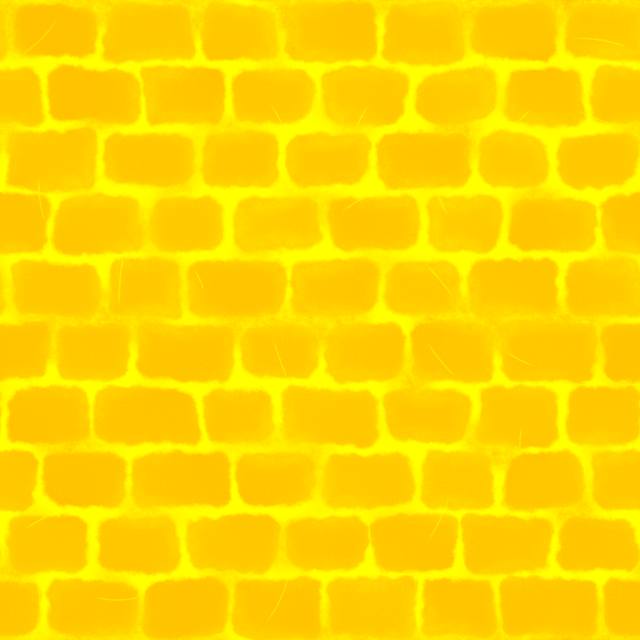
A Shadertoy shader for this texture:

```glsl
#define GRID vec2(7.0, 10.0)
#define HALF_GAP 0.0085
#define JOINT_JITTER 0.09
#define WARP 0.0028
#define RAGGED 0.014
#define SCRATCH_GRID 8.0
#define SCRATCH_SHARE 0.4
#define STONE_GREEN 0.772
#define MORTAR_GREEN 0.875
#define GLOW_GREEN 1.0

const float TAU = 6.28318;

vec2 hash2(vec2 p) {
    vec3 q = fract(p.xyx * vec3(0.1031, 0.1030, 0.0973));
    q += dot(q, q.yzx + 33.33);
    return fract((q.xx + q.yz) * q.zy);
}

// Layered sines with whole-number wave vectors, so the field wraps
float sineField(vec2 uv, float freq, float seed) {
    float sum = 0.0;
    for (int i = 0; i < 10; i++) {
        vec2 id = vec2(float(i) + 3.0, seed * 17.0);
        vec2 wave = floor((hash2(id) * 2.0 - 1.0) * freq + 0.5);
        sum += sin(TAU * (dot(wave, uv) + hash2(id + 51.0).x));
    }
    return sum / sqrt(10.0);
}

// Wrapping cellular noise: distance to the nearest point
float cellular(vec2 uv, float period) {
    vec2 p = uv * period, cell = floor(p);
    float nearest = 4.0;
    for (int y = -1; y <= 1; y++)
    for (int x = -1; x <= 1; x++) {
        vec2 id = cell + vec2(x, y);
        vec2 delta = id + hash2(mod(id, period) + period) - p;
        nearest = min(nearest, dot(delta, delta));
    }
    return sqrt(nearest);
}

float crumbs(vec2 uv) {
    float sum = 0.0, weight = 0.4;
    for (float period = 36.0; period < 300.0; period *= 2.0) {
        sum += weight * cellular(uv, period);
        weight *= 0.8;
    }
    return sum / 1.18;
}

// Horizontal position of a joint, in columns
float jointAt(float column, float row) {
    float bond = mod(row, 2.0) < 0.5 ? 0.52 : 0.1;
    vec2 id = vec2(mod(column, GRID.x), mod(row, GRID.y));
    return column + bond + (hash2(id + 7.0).x - 0.5) * 2.0 * JOINT_JITTER;
}

// x: signed distance to the closest stone, y: random value of that stone
vec2 stones(vec2 uv) {
    vec2 cell = floor(uv * GRID);
    vec2 best = vec2(1.0, 0.0);
    for (float j = -1.0; j <= 1.0; j++)
    for (float i = -2.0; i <= 1.0; i++) {
        vec2 id = cell + vec2(i, j);
        float left = jointAt(id.x, id.y), right = jointAt(id.x + 1.0, id.y);
        vec2 key = mod(id, GRID);
        vec2 rndA = hash2(key + 23.0), rndB = hash2(key + 61.0);
        vec2 p = uv - vec2(0.5 * (left + right), id.y + 0.5) / GRID;
        vec2 size = 0.5 * vec2(right - left, 1.0) / GRID;
        size -= HALF_GAP + (rndA - 0.5) * 0.006;
        p.y += (rndB.x - 0.5) * 0.09 * p.x;
        size.x *= 1.0 + (rndB.y - 0.5) * 0.16 * p.y / size.y;
        float radius = mix(0.012, 0.027, rndA.y);
        vec2 q = abs(p) - size + radius;
        float d = length(max(q, 0.0)) + min(max(q.x, q.y), 0.0) - radius;
        if (d < best.x) best = vec2(d, rndA.x);
    }
    return best;
}

// Sparse, slightly bent hairlines
float scratches(vec2 uv, float px) {
    vec2 p = uv * SCRATCH_GRID, id = mod(floor(p), SCRATCH_GRID);
    vec2 rnd = hash2(id + 91.0), shape = hash2(id + 133.0);
    float angle = rnd.x * TAU;
    vec2 axis = vec2(cos(angle), sin(angle));
    p = fract(p) - 0.5;
    float along = dot(p, axis), reach = mix(0.15, 0.4, shape.x);
    float across = dot(p, vec2(-axis.y, axis.x)) + (shape.y - 0.5) * along * along;
    float line = 1.0 - smoothstep(0.0003, 0.0007 + px, abs(across) / SCRATCH_GRID);
    return line * smoothstep(reach, reach * 0.5, abs(along)) * step(rnd.y, SCRATCH_SHARE);
}

void mainImage(out vec4 fragColor, in vec2 fragCoord) {
    vec2 uv = fragCoord / iResolution.xy;
    float px = 1.0 / min(iResolution.x, iResolution.y);

    // Uneven courses and crumbling edges
    vec2 bent = uv + WARP * vec2(sineField(uv, 9.0, 1.0), sineField(uv, 9.0, 2.0));
    vec2 stone = stones(bent);
    float crumb = crumbs(uv) - 0.45;
    float edge = stone.x + RAGGED * crumb + 0.0014 * sineField(uv, 38.0, 3.0);

    // Wear: where joints glow, and where dust spreads over stones
    float strength = smoothstep(-1.0, 0.3, sineField(uv, 7.0, 4.0));
    float spread = sineField(uv, 6.0, 5.0);
    float dust = smoothstep(-0.022, 0.006, edge + 0.008 * spread);
    float mortar = smoothstep(-0.002, 0.003 + px, edge);
    float glow = smoothstep(-0.001, 0.006 + px, edge) * strength;

    // Stone face, then dust, scratches and joints
    float grain = cellular(uv, 256.0) - 0.45;
    float green = STONE_GREEN + 0.025 * stone.y + 0.025 * grain + 0.006 * spread;
    green -= 0.012 * strength * smoothstep(-0.014, -0.003, edge);
    green += dust * (0.045 - 0.12 * crumb);
    green += 0.09 * scratches(uv, px);
    green = mix(green, MORTAR_GREEN - 0.25 * crumb + 0.04 * grain, mortar);
    green = mix(green, GLOW_GREEN, glow);
    fragColor = vec4(1.0, clamp(green, 0.0, 1.0), 0.0, 1.0);
}
```
